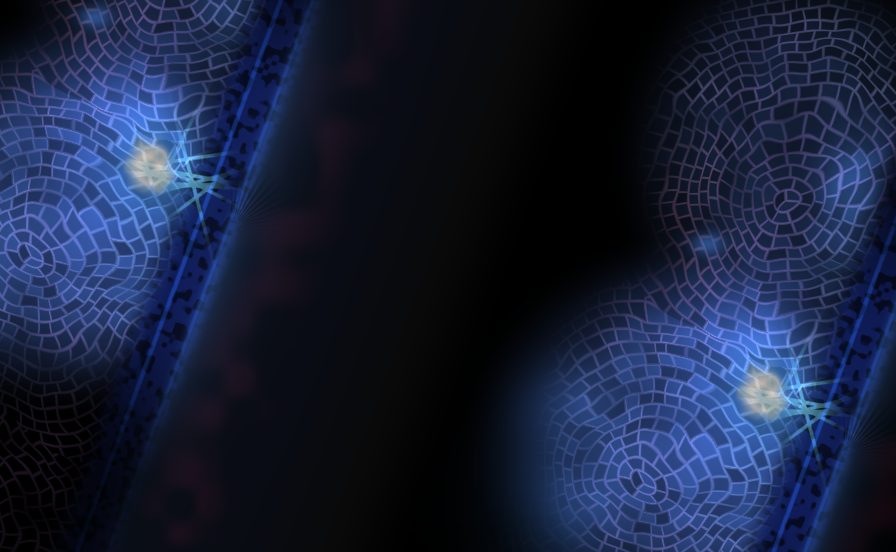
Reproduce this background procedurally as a WebGL 1 fragment shader.

```glsl
precision highp float;
uniform vec2 u_resolution;

const float TAU = 6.28318;
const float RING_WIDTH = 0.0225;
const float RAIL_SLOPE = 0.37;
const vec2 PANEL_ORIGIN = vec2(0.271, 0.699);
const vec2 PANEL_STEP = vec2(1.110, -0.411);

float hash(vec2 p) {
  vec3 a = fract(p.xyx * 0.1031);
  a += dot(a, a.yzx + 33.33);
  return fract((a.x + a.y) * a.z);
}

float noise(vec2 p) {
  vec2 i = floor(p), f = fract(p);
  f = f * f * (3.0 - 2.0 * f);
  return mix(mix(hash(i), hash(i + vec2(1.0, 0.0)), f.x),
             mix(hash(i + vec2(0.0, 1.0)), hash(i + 1.0), f.x), f.y);
}

vec2 wobble(vec2 p) {
  return vec2(noise(p), noise(p + 40.0)) - 0.5;
}

float gaussian(vec2 p, vec2 center, vec2 radius) {
  vec2 e = (p - center) / radius;
  return exp(-dot(e, e));
}

float blob(vec2 p, vec2 center, vec2 radius) {
  return 1.0 - smoothstep(0.4, 1.12, length((p - center) / radius));
}

float band(float x, float start, float end, float soft) {
  return smoothstep(start - soft, start + soft, x)
       * (1.0 - smoothstep(end - soft, end + soft, x));
}

float stroke(float dist, float width) {
  return 1.0 - smoothstep(width * 0.3, width, abs(dist));
}

// Signed distance across the rail, then distance along it
vec2 railSpace(vec2 q) {
  return vec2(q.x - RAIL_SLOPE * q.y, q.y + RAIL_SLOPE * q.x)
       / sqrt(1.0 + RAIL_SLOPE * RAIL_SLOPE);
}

// Concentric bricks: x is the mortar, y the tone of the stone
vec2 cobbles(vec2 v) {
  float r = length(v) / RING_WIDTH;
  float ring = floor(r);
  float count = max(3.0, floor(TAU * (ring + 0.5) * 0.75));
  float a = (atan(v.y, v.x) / TAU + 0.5) * count + hash(vec2(ring, 7.0));
  float across = min(fract(r), 1.0 - fract(r));
  float along = min(fract(a), 1.0 - fract(a)) * TAU * r / count;
  float mortar = 1.0 - smoothstep(0.02, 0.18, min(across, along));
  return vec2(mortar, hash(vec2(ring, mod(floor(a), count))));
}

// Vector from the nearest fan center
vec2 nearestFan(vec2 q) {
  vec2 best = vec2(9.0);
  for (int i = -1; i <= 1; i++) {
    vec2 v = q - vec2(-0.20, -0.16) - float(i) * vec2(0.26, 0.53);
    if (dot(v, v) < dot(best, best)) best = v;
  }
  return best;
}

vec3 paving(vec2 q, float across) {
  vec2 warp = 0.05 * wobble(q * 7.0) + 0.016 * wobble(q * 24.0);
  vec2 stone = cobbles(nearestFan(q + warp));
  float upper = blob(q, vec2(0.06, 0.42), vec2(0.31, 0.38));
  float lower = blob(q, vec2(-0.12, -0.08), vec2(0.38, 0.34));
  float dim = 0.5 * gaussian(q, vec2(-0.2, -0.52), vec2(0.22, 0.26));
  float inside = 1.0 - smoothstep(0.05, 0.11, across);
  float core = gaussian(q, vec2(-0.02, 0.0), vec2(0.15, 0.18));
  float haze = gaussian(q, vec2(-0.38, -0.19), vec2(0.12, 0.18));
  float shine = gaussian(q, vec2(0.16, 0.37), vec2(0.06, 0.10))
              + gaussian(q, vec2(-0.10, 0.27), vec2(0.03, 0.02));

  vec3 fill = upper * vec3(0.08, 0.125, 0.22) + lower * vec3(0.15, 0.235, 0.43)
            + core * vec3(0.07, 0.12, 0.27) + shine * vec3(0.10, 0.20, 0.34)
            + haze * vec3(0.03, 0.07, 0.12);
  float detail = smoothstep(0.12, 0.75, upper + lower)
               * smoothstep(-0.43, -0.26, q.x);
  fill *= mix(1.0, 0.72 + 0.42 * stone.y, detail);
  fill *= 0.8 + 0.4 * noise(q * 9.0);

  // Mortar drifts from grey through violet to rust
  float red = gaussian(q, vec2(-0.17, 0.29), vec2(0.14, 0.18));
  vec3 mortar = mix(vec3(0.20, 0.24, 0.28), vec3(0.27, 0.17, 0.30), noise(q * 5.0));
  mortar = mix(mortar, vec3(0.36, 0.17, 0.18), red * 0.7);
  float strength = max(detail, dim) * (0.3 + 0.65 * noise(q * 22.0));
  return inside * (fill + stone.x * strength * mortar);
}

vec3 rail(vec2 q, vec2 s) {
  float lit = 0.18 + 0.82 * band(s.y, -0.38, 0.34, 0.2);
  float body = band(s.x, 0.08, 0.18, 0.025);
  float speck = smoothstep(0.45, 0.75, noise(s * 95.0));
  vec3 color = body * lit * vec3(0.06, 0.11, 0.34) * (1.0 - 0.6 * speck);
  float lines = stroke(s.x - 0.119, 0.006) + 0.5 * stroke(s.x - 0.172, 0.005);
  color += lines * lit * vec3(0.04, 0.12, 0.27);

  // Soft steel edge with a fine fan of rays
  float fade = smoothstep(0.155, 0.185, s.x) * exp(-max(s.x - 0.18, 0.0) * 22.0);
  color += fade * lit * vec3(0.09, 0.17, 0.29);
  vec2 v = q - vec2(0.15, -0.11);
  float rays = 0.5 + 0.5 * sin(atan(v.y, v.x) * 48.0);
  return color * (1.0 - 0.45 * rays * gaussian(v, vec2(0.04), vec2(0.045)));
}

// Straight cracks at scattered angles
float cracks(vec2 q) {
  float sum = 0.0;
  for (int i = 0; i < 9; i++) {
    float k = float(i);
    float angle = TAU * hash(vec2(k, 3.0));
    float shift = 0.1 * (hash(vec2(k, 9.0)) - 0.5);
    sum += stroke(dot(q, vec2(cos(angle), sin(angle))) - shift, 0.005);
  }
  return min(sum, 1.0);
}

vec3 addHotSpot(vec3 color, vec2 q) {
  float disc = 1.0 - smoothstep(0.025, 0.06, length(q * vec2(1.1, 0.9)) + 0.02 * wobble(q * 50.0).x);
  float halo = gaussian(q, vec2(0.01, 0.0), vec2(0.08, 0.09));
  float shards = gaussian(q, vec2(0.085, -0.02), vec2(0.045, 0.1));
  color += halo * vec3(0.05, 0.17, 0.18);
  color += cracks(q - vec2(0.08, -0.02)) * shards * vec3(0.22, 0.38, 0.34);
  vec3 cream = mix(vec3(0.52, 0.58, 0.56), vec3(0.82, 0.74, 0.66), noise(q * 55.0));
  return mix(color, cream + 0.12 * cracks(q), disc * 0.85);
}

vec3 panel(vec2 q) {
  vec2 s = railSpace(q);
  float rust = band(s.x, 0.22, 0.33, 0.06) * smoothstep(0.3, 0.9, noise(q * 18.0));
  return addHotSpot(paving(q, s.x) + rail(q, s), q) + rust * vec3(0.07, 0.015, 0.03);
}

void main() {
  vec2 p = gl_FragCoord.xy / u_resolution.y;
  vec2 q = p - PANEL_ORIGIN;
  float across = railSpace(q).x;

  // Dark gap between the panels: navy, then charcoal, then black
  vec3 gap = mix(vec3(0.035, 0.045, 0.075), vec3(0.036), smoothstep(0.38, 0.58, across));
  vec3 color = gap * band(across, 0.18, 0.61, 0.08);
  color += panel(q) + panel(q - PANEL_STEP);
  gl_FragColor = vec4(min(color, 1.0), 1.0);
}
```
